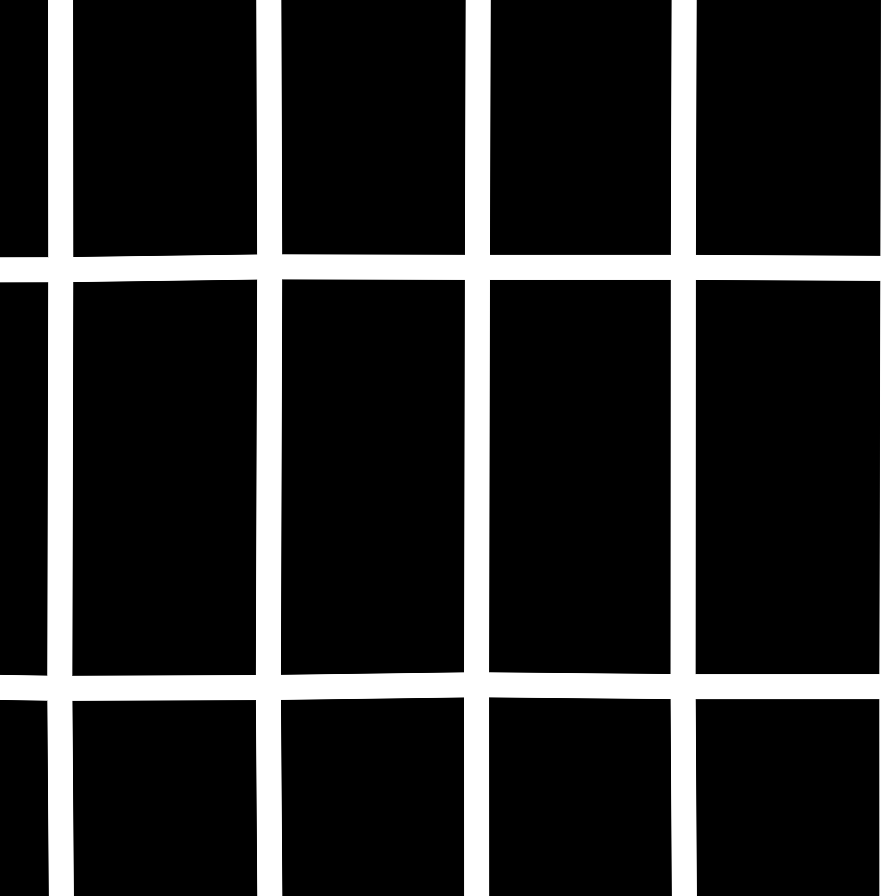
A Shadertoy shader for this pattern:

```glsl
vec2 hash2(vec2 p) {
    return fract(sin(vec2(dot(p, vec2(127.1, 311.7)), dot(p, vec2(269.5, 183.3)))) * 43758.5453);
}

// Grid crossing in canvas units, nudged slightly off the regular lattice
vec2 crossing(vec2 id) {
    return vec2(0.069, 0.234) + id * vec2(0.2316, 0.466) + (hash2(id) - 0.5) * 0.0045;
}

float segmentDistance(vec2 p, vec2 a, vec2 b) {
    vec2 ab = b - a;
    float t = clamp(dot(p - a, ab) / dot(ab, ab), 0.0, 1.0);
    return length(p - a - ab * t);
}

void mainImage(out vec4 fragColor, in vec2 fragCoord) {
    vec2 uv = fragCoord / iResolution.xy;
    vec2 cell = floor((uv - vec2(0.069, 0.234)) / vec2(0.2316, 0.466));

    // Nearest bar among the neighbouring crossings
    float dist = 1.0;
    for (int j = -1; j <= 1; j++) {
        for (int i = -1; i <= 1; i++) {
            vec2 id = cell + vec2(i, j);
            vec2 corner = crossing(id);
            dist = min(dist, segmentDistance(uv, corner, crossing(id + vec2(1.0, 0.0))));
            dist = min(dist, segmentDistance(uv, corner, crossing(id + vec2(0.0, 1.0))));
        }
    }

    // White bars over black panes
    float pixel = 1.0 / iResolution.y;
    float bar = 1.0 - smoothstep(-0.5 * pixel, 0.5 * pixel, dist - 0.014);

    // Square off the outer corners where bars meet
    for (int j = 0; j <= 1; j++) {
        for (int i = 0; i <= 1; i++) {
            vec2 offset = abs(uv - crossing(cell + vec2(i, j)));
            float square = max(offset.x, offset.y) - 0.014;
            bar = max(bar, 1.0 - smoothstep(-0.5 * pixel, 0.5 * pixel, square));
        }
    }
    fragColor = vec4(vec3(bar), 1.0);
}
```
